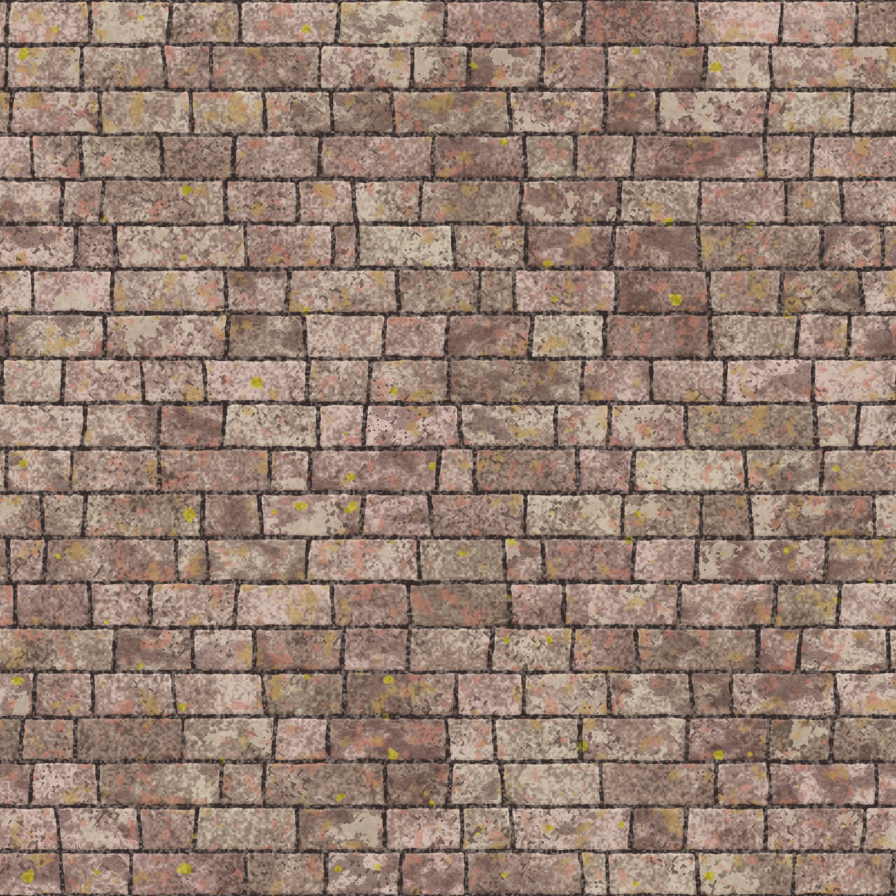
Reproduce this texture procedurally as a WebGL 1 fragment shader.

```glsl
precision highp float;
// Weathered stone wall: 20 courses of about 11 blocks with uneven widths.
// Jittered joints bound each block as a rounded box; layered noise adds grain,
// pits, pale and maroon patches, rusty stains and yellow lichen.
uniform vec2 u_resolution;

const float ROWS = 20.0;
const float COLS = 11.0;

float hash(vec2 p) {
  vec3 q = fract(p.xyx * vec3(0.1031, 0.1030, 0.0973));
  q += dot(q, q.yzx + 33.33);
  return fract((q.x + q.y) * q.z);
}

float noise(vec2 p) {
  vec2 i = floor(p), f = fract(p);
  f = f * f * (3.0 - 2.0 * f);
  return mix(mix(hash(i), hash(i + vec2(1.0, 0.0)), f.x),
             mix(hash(i + vec2(0.0, 1.0)), hash(i + vec2(1.0)), f.x), f.y);
}

// Octaves are turned against each other to hide the lattice
float fbm(vec2 p) {
  float sum = 0.0, amp = 0.533;
  for (int k = 0; k < 4; k++) {
    sum += amp * noise(p);
    p = mat2(1.62, 1.22, -1.22, 1.62) * p + 17.3;
    amp *= 0.5;
  }
  return sum;
}

// Position of the i-th upright joint, leaning with height v in the course
float joint(float i, float row, float v) {
  vec2 id = vec2(mod(i, COLS), row);
  return i + 0.5 + 0.72 * (hash(id + 3.7) - 0.5)
       + 0.10 * (v - 0.5) * (hash(id + 51.0) - 0.5);
}

float roundedBox(vec2 q, vec2 halfSize, float radius) {
  vec2 e = abs(q) - halfSize + radius;
  return length(max(e, 0.0)) + min(max(e.x, e.y), 0.0) - radius;
}

// Round blotches, one at most in each cell of a grid
float spots(vec2 p, float density) {
  vec2 g = p * 22.0;
  vec2 cell = floor(g);
  vec2 centre = 0.25 + 0.5 * vec2(hash(cell + 5.1), hash(cell + 9.4));
  float radius = mix(0.05, 0.15, pow(hash(cell + 2.2), 2.0));
  float d = length(fract(g) - centre) + 0.14 * (noise(p * 170.0) - 0.5);
  return step(hash(cell), density) * (1.0 - smoothstep(radius - 0.04, radius + 0.03, d));
}

void main() {
  vec2 p = gl_FragCoord.xy / u_resolution;

  // Course and block lookup
  vec2 w = p + 0.0018 * (vec2(noise(p * 40.0), noise(p * 34.0 + 70.0)) - 0.5);
  float y = w.y * ROWS;
  float row = mod(floor(y), ROWS);
  float v = fract(y);
  float u = w.x * COLS + hash(vec2(row, 8.3)) * COLS;
  float i = floor(u);
  i -= step(u, joint(i, row, v));
  float left = joint(i, row, v), right = joint(i + 1.0, row, v);
  vec2 id = vec2(mod(i, COLS), row) + 20.0;

  // Block outline with chipped edges
  vec2 q = vec2((u - 0.5 * (left + right)) / COLS, (v - 0.5) / ROWS);
  vec2 halfSize = vec2(0.5 * (right - left) / COLS, 0.5 / ROWS)
                - 0.0019 - 0.0010 * vec2(hash(id + 1.3), hash(id + 6.1));
  float d = roundedBox(q, halfSize, 0.0022) + 0.003 * (fbm(p * 120.0) - 0.5);
  float block = 1.0 - smoothstep(-0.0010, 0.0010, d);

  // Grain, shared by stone and mortar
  mat2 turn = mat2(0.8, 0.6, -0.6, 0.8);
  float fine = noise(p * 400.0);
  float coarse = noise(turn * p * 210.0 + 31.0);
  float grain = 0.6 * fine + 0.4 * coarse - 0.5;
  vec2 local = p + id * 0.37;

  // Stone tone, from pitted brown to pale pink
  float tone = 0.63 + 0.30 * (hash(id + 12.0) - 0.5)
             + 0.75 * (fbm(local * 30.0) - 0.5) + 0.85 * grain
             + 0.25 * (noise(p * 7.0 + 3.0) - 0.5);
  vec3 stone = mix(vec3(0.42, 0.34, 0.31), vec3(0.59, 0.50, 0.46), smoothstep(0.05, 0.5, tone));
  stone = mix(stone, vec3(0.81, 0.74, 0.70), smoothstep(0.42, 1.02, tone));
  stone *= mix(vec3(1.02, 0.98, 0.99), vec3(0.99, 1.01, 0.96), hash(id + 14.0));

  // Flaked maroon and cream patches on some blocks
  float maroon = smoothstep(0.54, 0.62, fbm(local * vec2(42.0, 64.0) + 40.0) + 0.25 * grain);
  stone = mix(stone, vec3(0.38, 0.28, 0.26), 0.55 * maroon * smoothstep(0.3, 0.8, hash(id + 17.0)));
  float cream = smoothstep(0.57, 0.64, fbm(local * 48.0 + 90.0) + 0.2 * grain);
  stone = mix(stone, vec3(0.80, 0.74, 0.66), 0.7 * cream * step(0.78, hash(id + 23.0)));

  // Salmon and ochre stains, then dark pits
  float salmon = smoothstep(0.63, 0.76, fbm(p * 75.0 + 130.0) + 0.1 * grain);
  stone = mix(stone, vec3(0.76, 0.47, 0.39), 0.5 * salmon);
  float ochre = smoothstep(0.65, 0.77, fbm(p * 52.0 + 210.0) + 0.1 * grain);
  stone = mix(stone, vec3(0.72, 0.58, 0.32), 0.55 * ochre);
  float pits = smoothstep(0.70, 0.86, noise(turn * p * 270.0 + 57.0)) * smoothstep(0.35, 0.65, fbm(p * 24.0));
  stone = mix(stone, vec3(0.29, 0.23, 0.21), 0.6 * pits);

  // Worn rim, lit from above
  float rim = smoothstep(-0.004, -0.0005, d);
  stone += 0.12 * rim * smoothstep(-0.6, 0.6, q.y / halfSize.y) - 0.06 * rim;

  // Gritty mortar, then lichen over the stone
  float grit = smoothstep(0.3, 0.85, grain + 0.5);
  vec3 mortar = mix(vec3(0.20, 0.165, 0.16), vec3(0.50, 0.44, 0.41), grit);
  vec3 color = mix(mortar, stone, block);
  float lichen = spots(p, 0.16) * (0.35 + 0.65 * block);
  color = mix(color, vec3(0.72, 0.66, 0.16) + 0.25 * grain, 0.8 * lichen);
  gl_FragColor = vec4(clamp(color, 0.0, 1.0), 1.0);
}
```
